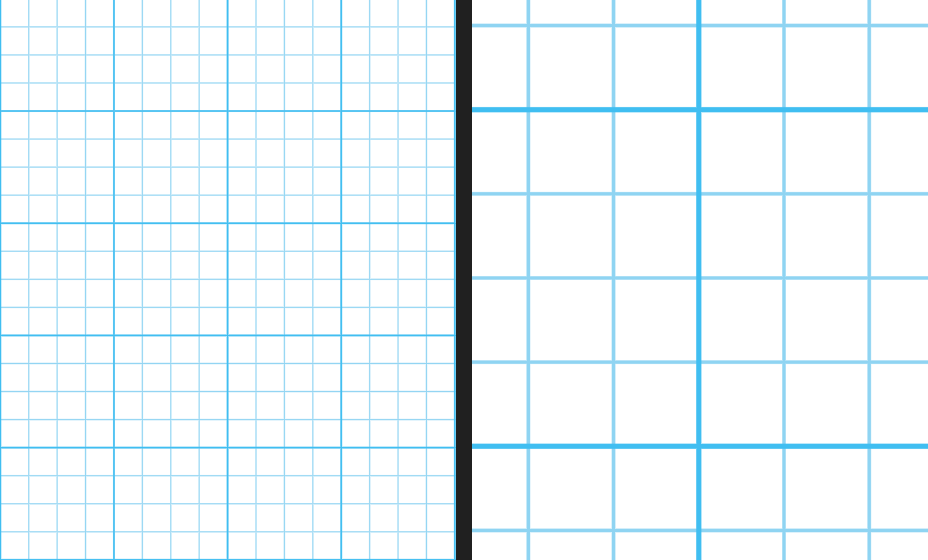
Left: the whole. Right: its middle third, enlarged.
This pattern is drawn by a Shadertoy shader. Its source:

```glsl
// Blue graph paper: fine square grid with a heavier line every fourth cell.

// Share of a soft pixel footprint covered by a line, for each axis.
vec2 lineCoverage(vec2 dist, float width, float footprint) {
    vec2 nearEdge = max(dist - 0.5 * footprint, vec2(-0.5 * width));
    vec2 farEdge = min(dist + 0.5 * footprint, vec2(0.5 * width));
    return clamp((farEdge - nearEdge) / footprint, 0.0, 1.0);
}

// Ink of a grid ruled every "cells" cells, horizontal and vertical joined.
float gridInk(vec2 cell, vec2 pitch, float cells, float width, float footprint) {
    vec2 dist = abs(cell - cells * round(cell / cells)) * pitch;
    vec2 ink = lineCoverage(dist, width, footprint);
    return max(ink.x, ink.y);
}

void mainImage(out vec4 fragColor, in vec2 fragCoord) {
    vec2 uv = fragCoord / iResolution.xy;

    // Cell coordinates; pitch and widths are in canvas heights.
    vec2 cellSize = vec2(0.0623, 0.05009);
    vec2 cell = (uv - vec2(0.0007, 0.0003)) / cellSize;
    vec2 pitch = cellSize * iResolution.xy / iResolution.y;
    float footprint = 1.25 / iResolution.y;

    // Pale fine lines first, strong lines over them.
    vec3 color = vec3(1.0);
    color = mix(color, vec3(0.56, 0.83, 0.95), gridInk(cell, pitch, 1.0, 0.00215, footprint));
    color = mix(color, vec3(0.25, 0.745, 0.945), gridInk(cell, pitch, 4.0, 0.0031, footprint));

    fragColor = vec4(color, 1.0);
}
```
